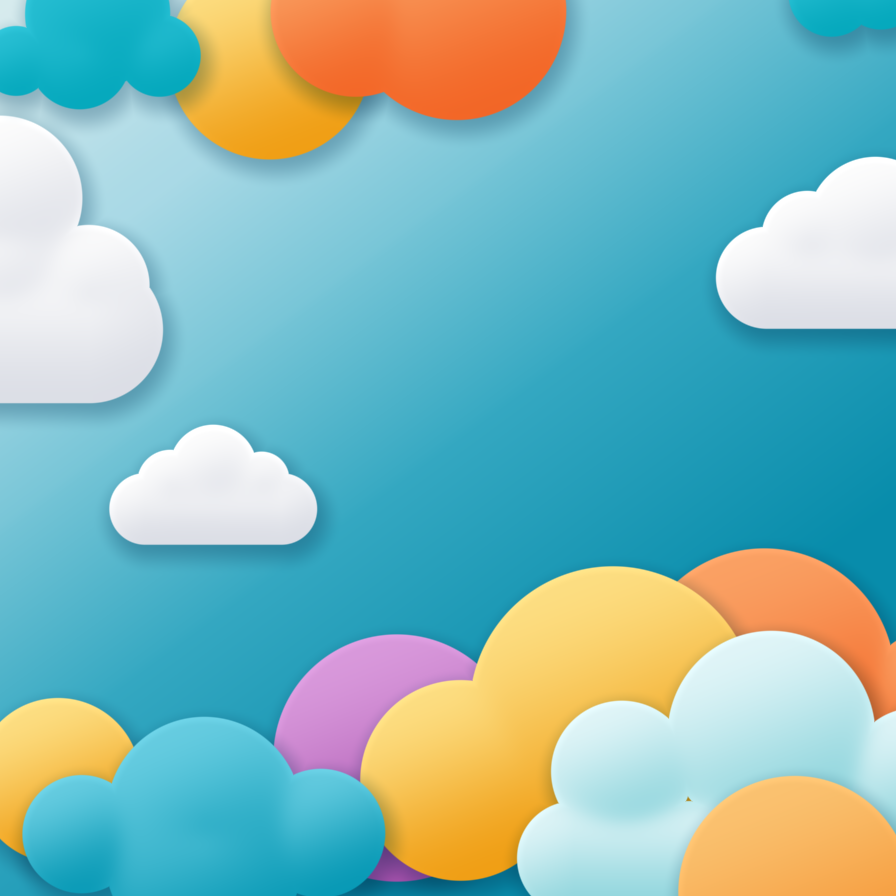
This background is drawn by a WebGL 2 fragment shader. Its source:

```glsl
#version 300 es
precision highp float;
// Glossy paper-like clouds in white, teal, gold, orange and mint on a blue sky gradient.
uniform vec2 u_resolution;
out vec4 fragColor;

// Lobe: xy = centre, z = radius, w = half length of a level capsule.
// Returns the union distance and a light value blended softly across the seams.
vec2 cloudField(vec2 p, vec4 lobes[4]) {
    float dist = 1e3, lit = 0.0, total = 0.0;
    for (int i = 0; i < 4; i++) {
        vec2 q = p - lobes[i].xy;
        q.x -= clamp(q.x, -lobes[i].w, lobes[i].w);
        float d = length(q) - lobes[i].z;
        float weight = exp(-70.0 * d);
        dist = min(dist, d);
        lit += weight * (0.5 + 0.5 * dot(q / lobes[i].z, vec2(-0.35, 0.9)));
        total += weight;
    }
    return vec2(dist, clamp(lit / total, 0.0, 1.0));
}

// Lays a cloud and its soft drop shadow over the colour so far.
void cloud(inout vec3 col, vec2 p, vec4 lobes[4], vec3 light, vec3 dark) {
    float pixel = 1.0 / u_resolution.y;
    float shadowDist = cloudField(p + vec2(-0.005, 0.010), lobes).x;
    float shadow = 1.0 - smoothstep(-0.012, 0.024, shadowDist);
    col *= 1.0 - shadow * vec3(0.30, 0.22, 0.18);

    vec2 field = cloudField(p, lobes);
    vec3 body = mix(dark, light, smoothstep(0.0, 1.0, field.y));
    body += 0.035 * smoothstep(-0.010, 0.0, field.x) * field.y;
    col = mix(col, body, 1.0 - smoothstep(-pixel, pixel, field.x));
}

void pair(inout vec3 col, vec2 p, vec3 a, vec3 b, vec3 light, vec3 dark) {
    vec4 first = vec4(a, 0), second = vec4(b, 0);
    cloud(col, p, vec4[4](first, second, first, second), light, dark);
}

void ball(inout vec3 col, vec2 p, vec3 a, vec3 light, vec3 dark) {
    pair(col, p, a, a, light, dark);
}

// Diagonal sky, pale at the upper left and deep at the lower right.
vec3 sky(vec2 p) {
    float t = 0.55 * p.x + 0.75 * (1.0 - p.y);
    vec3 col = mix(vec3(0.84, 0.92, 0.93), vec3(0.66, 0.85, 0.90), smoothstep(0.0, 0.28, t));
    col = mix(col, vec3(0.46, 0.77, 0.84), clamp((t - 0.26) / 0.19, 0.0, 1.0));
    col = mix(col, vec3(0.21, 0.66, 0.76), clamp((t - 0.44) / 0.21, 0.0, 1.0));
    return mix(col, vec3(0.03, 0.55, 0.67), clamp((t - 0.64) / 0.33, 0.0, 1.0));
}

void main() {
    vec2 p = gl_FragCoord.xy / u_resolution.y;
    vec3 col = sky(p);

    vec3 gold = vec3(0.99, 0.87, 0.51), goldDark = vec3(0.94, 0.62, 0.08);
    vec3 orange = vec3(0.98, 0.63, 0.39), orangeDark = vec3(0.95, 0.40, 0.15);
    vec3 teal = vec3(0.40, 0.80, 0.88), tealDark = vec3(0.03, 0.60, 0.71);
    vec3 white = vec3(0.99), whiteDark = vec3(0.86, 0.87, 0.90);

    // White clouds with level bases
    cloud(col, p, vec4[4](vec4(0.025, 0.632, 0.082, 0.075), vec4(0.099, 0.681, 0.068, 0),
        vec4(0.0, 0.779, 0.092, 0), vec4(0.0, 0.70, 0.08, 0)), white, whiteDark);
    cloud(col, p, vec4[4](vec4(0.986, 0.690, 0.057, 0.130), vec4(0.901, 0.736, 0.051, 0),
        vec4(0.977, 0.749, 0.076, 0), vec4(1.05, 0.74, 0.05, 0)), white, whiteDark);
    cloud(col, p, vec4[4](vec4(0.238, 0.432, 0.040, 0.076), vec4(0.190, 0.461, 0.037, 0),
        vec4(0.238, 0.477, 0.049, 0), vec4(0.292, 0.465, 0.031, 0)), white, whiteDark);

    // Upper edge
    ball(col, p, vec3(0.301, 0.935, 0.113), gold, goldDark);
    pair(col, p, vec3(0.510, 0.988, 0.122), vec3(0.397, 0.987, 0.095), orange, orangeDark);
    vec3 aqua = vec3(0.16, 0.75, 0.83), aquaDark = vec3(0.02, 0.66, 0.74);
    cloud(col, p, vec4[4](vec4(0.109, 0.984, 0.081, 0), vec4(0.178, 0.938, 0.046, 0),
        vec4(0.018, 0.932, 0.039, 0), vec4(0.089, 0.935, 0.057, 0)), aqua, aquaDark);
    pair(col, p, vec3(0.928, 1.007, 0.048), vec3(0.983, 1.013, 0.046), aqua, aquaDark);

    // Lower bank, back to front
    ball(col, p, vec3(0.443, 0.154, 0.138), vec3(0.85, 0.60, 0.86), vec3(0.66, 0.32, 0.68));
    pair(col, p, vec3(0.853, 0.242, 0.146), vec3(1.042, 0.219, 0.078), orange, orangeDark);
    pair(col, p, vec3(0.684, 0.208, 0.160), vec3(0.514, 0.129, 0.112), gold, goldDark);
    ball(col, p, vec3(0.065, 0.129, 0.092), gold, goldDark);
    cloud(col, p, vec4[4](vec4(0.228, 0.091, 0.109, 0), vec4(0.091, 0.069, 0.066, 0),
        vec4(0.358, 0.070, 0.072, 0), vec4(0.228, 0.043, 0.111, 0)), teal, tealDark);
    cloud(col, p, vec4[4](vec4(0.861, 0.180, 0.116, 0), vec4(0.694, 0.139, 0.079, 0),
        vec4(0.737, 0.042, 0.064, 0.096), vec4(1.022, 0.134, 0.076, 0)),
        vec3(0.88, 0.96, 0.97), vec3(0.55, 0.83, 0.86));
    ball(col, p, vec3(0.887, 0.004, 0.130), vec3(0.98, 0.76, 0.44), vec3(0.96, 0.58, 0.20));

    fragColor = vec4(col, 1.0);
}
```
